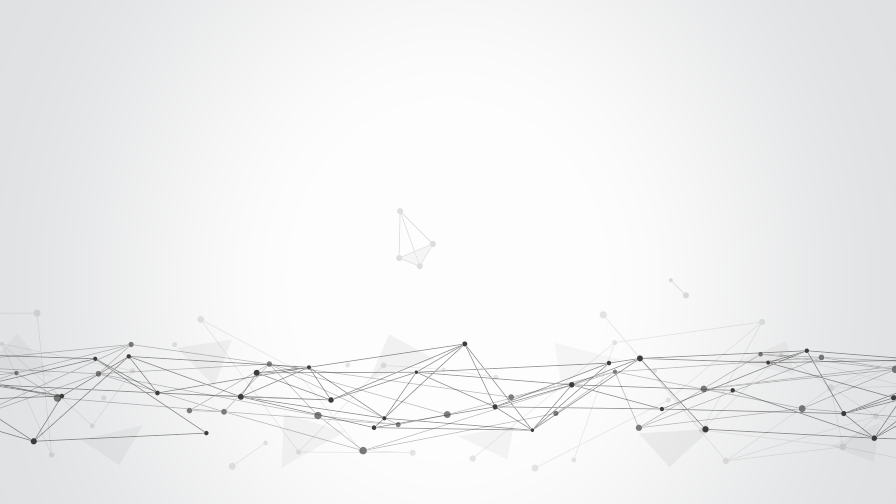
Reproduce this background procedurally as a WebGL 1 fragment shader.

```glsl
precision highp float;
// Pale grey vignette with a horizontal band of linked dots, faint shards and a small floating kite.

uniform vec2 u_resolution;

#define GLOW_COLOR vec3(0.992)
#define RIM_COLOR vec3(0.88, 0.884, 0.89)
#define INK_COLOR vec3(0.18)
#define GLOW_CENTER vec2(0.889, 0.445)
#define LINE_HALF 0.0007
#define WAVE_PERIOD 0.331
#define WAVE_CREST 0.2315
// Nets: node spacing, mean height, wave height, vertical scatter
#define FRONT_NET vec4(0.0658, 0.226, 0.076, 0.034)
#define MIDDLE_NET vec4(0.092, 0.2, 0.035, 0.09)
#define BACK_NET vec4(0.056, 0.22, 0.0, 0.17)

float hash(vec2 q) {
  vec3 a = fract(q.xyx * 0.1031);
  a += dot(a, a.yzx + 33.33);
  return fract((a.x + a.y) * a.z);
}

// Antialiased coverage of a signed distance
float cover(float d) {
  return clamp(0.5 - d * u_resolution.y, 0.0, 1.0);
}

float disc(vec2 p, vec2 c, float radius) {
  return cover(length(p - c) - radius);
}

float segment(vec2 p, vec2 a, vec2 b) {
  vec2 ab = b - a;
  float t = clamp(dot(p - a, ab) / dot(ab, ab), 0.0, 1.0);
  return cover(length(p - a - ab * t) - LINE_HALF);
}

// Signed distance to the line through a and b
float side(vec2 p, vec2 a, vec2 b) {
  vec2 ab = normalize(b - a);
  return ab.x * (p.y - a.y) - ab.y * (p.x - a.x);
}

float triangle(vec2 p, vec2 a, vec2 b, vec2 c) {
  float turn = sign(side(c, a, b));
  float inside = min(side(p, a, b) * turn, min(side(p, b, c) * turn, side(p, c, a) * turn));
  return cover(-inside);
}

// Node i of a net: jittered along x, riding a wave in y
vec2 node(float i, vec4 net) {
  float seed = net.x * 1000.0;
  float x = (i + 0.9 * (hash(vec2(i, seed)) - 0.5)) * net.x;
  float wave = cos(6.2832 * (x - WAVE_CREST) / WAVE_PERIOD);
  float scatter = 2.0 * hash(vec2(seed + 17.0, i)) - 1.0;
  return vec2(x, net.y + net.z * wave + net.w * scatter);
}

// Coverage of links (x) and dots (y)
vec2 drawNet(vec2 p, vec4 net, float density, float radius) {
  vec2 ink = vec2(0.0);
  for (int n = -6; n < 36; n++) {
    float i = float(n);
    vec2 a = node(i, net);
    float ahead = p.x - a.x;
    if (ahead < -0.02 || ahead > 6.0 * net.x + 0.02) continue;
    float size = radius * mix(0.7, 1.3, hash(vec2(i, 71.0)));
    ink.y = max(ink.y, disc(p, a, size));
    for (int k = 1; k <= 5; k++) {
      float j = i + float(k);
      if (hash(vec2(i + 31.0, j * 3.0 + net.x * 100.0)) < density)
        ink.x = max(ink.x, segment(p, a, node(j, net)));
    }
  }
  return ink;
}

// Translucent triangles alternating above and below the band's middle
float drawShards(vec2 p) {
  float ink = 0.0;
  for (int n = 0; n < 10; n++) {
    float i = float(n);
    vec2 c = vec2(0.046 + 0.185 * i, mix(0.285, 0.125, mod(i, 2.0)));
    float angle = 6.2832 * hash(vec2(i, 5.0));
    vec2 reach = vec2(0.08, 0.055) * mix(0.75, 1.1, hash(vec2(i, 9.0)));
    vec2 a = c + reach * vec2(cos(angle), sin(angle));
    vec2 b = c + reach * vec2(cos(angle + 1.7), sin(angle + 1.7));
    vec2 d = c + reach * vec2(cos(angle + 3.9), sin(angle + 3.9));
    ink = max(ink, triangle(p, a, b, d) * mix(0.5, 1.0, hash(vec2(i, 13.0))));
  }
  return ink;
}

// Floating kite and short spur: links, dots, fill
vec3 drawFloaters(vec2 p) {
  vec2 top = vec2(0.794, 0.581), right = vec2(0.859, 0.516);
  vec2 left = vec2(0.792, 0.488), base = vec2(0.833, 0.472);
  vec2 spurTop = vec2(1.331, 0.444), spurEnd = vec2(1.361, 0.414);
  float links = max(segment(p, top, right), max(segment(p, top, left), segment(p, top, base)));
  links = max(links, max(segment(p, left, right), max(segment(p, right, base), segment(p, base, left))));
  links = max(links, segment(p, spurTop, spurEnd));
  float dots = max(max(disc(p, top, 0.006), disc(p, right, 0.006)), max(disc(p, left, 0.006), disc(p, base, 0.006)));
  dots = max(dots, max(disc(p, spurTop, 0.004), disc(p, spurEnd, 0.006)));
  return vec3(links, dots, triangle(p, left, right, base));
}

void main() {
  vec2 p = (gl_FragCoord.xy - 0.5 * u_resolution) / u_resolution.y + vec2(0.889, 0.5);

  // Vignette
  float rim = length((p - GLOW_CENTER) / vec2(0.89, 1.0));
  vec3 color = mix(GLOW_COLOR, RIM_COLOR, smoothstep(0.3, 1.1, rim));

  vec3 floaters = drawFloaters(p);
  float ink = max(max(0.17 * floaters.x, 0.15 * floaters.y), 0.04 * floaters.z);
  color = mix(color, INK_COLOR, ink);

  // Band, from back to front
  if (p.y < 0.45) {
    color = mix(color, INK_COLOR, 0.07 * drawShards(p));
    vec2 back = drawNet(p, BACK_NET, 0.28, 0.0055);
    color = mix(color, INK_COLOR, max(0.11 * back.x, 0.12 * back.y));
    vec2 middle = drawNet(p, MIDDLE_NET, 0.45, 0.006);
    color = mix(color, INK_COLOR, max(0.32 * middle.x, 0.62 * middle.y));
    vec2 front = drawNet(p, FRONT_NET, 0.6, 0.0048);
    color = mix(color, INK_COLOR, max(0.56 * front.x, 0.92 * front.y));
  }

  gl_FragColor = vec4(color, 1.0);
}
```
